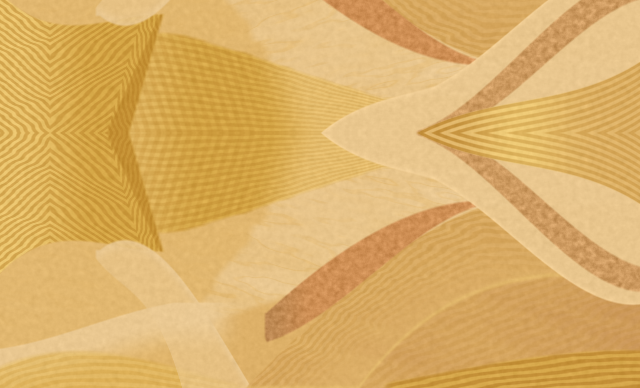
Reproduce this background procedurally as a WebGL 2 fragment shader.

```glsl
#version 300 es
precision highp float;
// Mirrored folds of golden gauze with cream veils, copper leaves and fine threads.
uniform vec2 u_resolution;
out vec4 fragColor;
const vec2 CANVAS = vec2(7.68, 4.64);
const float MIRROR = 1.59;
const vec3 CREAM = vec3(.92, .79, .58), HONEY = vec3(.88, .71, .42);
const vec3 TAN = vec3(.84, .65, .38), GOLD = vec3(.85, .67, .29);
const vec3 OCHRE = vec3(.71, .49, .14), STRAW = vec3(.94, .8, .47);
const vec3 COPPER = vec3(.81, .56, .33), BRONZE = vec3(.79, .58, .35);

float corner(vec2 cell, vec2 f, vec2 o) {
  vec2 k = cell + o;
  vec2 h = vec2(dot(k, vec2(127.1, 311.7)), dot(k, vec2(269.5, 183.3)));
  return dot(2. * fract(sin(h) * 43758.5) - 1., f - o);
}
float gradientNoise(vec2 p) {
  vec2 i = floor(p), f = fract(p), w = f * f * (3. - 2. * f), e = vec2(1, 0);
  return mix(mix(corner(i, f, e.yy), corner(i, f, e.xy), w.x),
             mix(corner(i, f, e.yx), corner(i, f, e.xx), w.x), w.y);
}
float fbm(vec2 p) {
  float sum = 0.;
  for (float gain = .5; gain > .05; gain *= .5, p = p * 2.03 + 7.1) sum += gain * gradientNoise(p);
  return sum;
}
// Cubic through four points, held flat past its ends.
float curve(float x, vec4 xs, vec4 ys) {
  x = clamp(x, xs.x, xs.w);
  vec3 s = (ys.yzw - ys.xyz) / (xs.yzw - xs.xyz);
  vec2 b = (s.yz - s.xy) / (xs.zw - xs.xy);
  float t = (b.y - b.x) / (xs.w - xs.x);
  return ys.x + (x - xs.x) * (s.x + (x - xs.y) * (b.x + (x - xs.z) * t));
}
float side(float d, float soft) { return smoothstep(-soft, soft, d); }
float band(float v, float low, float high) { return side(v - low, .02) * side(high - v, .02); }
float rim(float d, float width) { return exp(-d * d / (width * width)); }
float threads(float phase) { return smoothstep(-.8, .8, sin(6.28318 * phase)); }

// Honey gauze and pleated cloth on the left.
vec3 pleats(vec3 col, vec2 p, float wave) {
  col = mix(col, HONEY, .85 * side(5.1 - 1.3 * p.x - p.y + wave * .4, .1));
  float fan = curve(p.x, vec4(1.95, 2.6, 3.4, 4.6), vec4(1.2, 1.05, .8, .42));
  float dense = smoothstep(3.9, 3.2, p.x + .3 * p.y) * smoothstep(1.2, 2.5, p.x);
  vec3 cloth = mix(mix(STRAW, HONEY, .5), GOLD, dense);
  cloth = mix(cloth, OCHRE, threads(13. * p.y / fan + wave) * mix(.16, .3, dense));
  cloth = mix(cloth, OCHRE, .2 * threads(p.x * 8. + p.y * 2.5) * smoothstep(3.5, 2.8, p.x));
  col = mix(col, cloth, side(fan - p.y + wave * .1, .03));
  float hem = curve(p.x, vec4(0, .7, 1.3, 1.95), vec4(1.68, 1.3, 1.33, 1.42));
  float fold = 1.55 + .29 * p.y;
  float dark = band(p.x, 1.28 + .45 * p.y, fold);
  float zigzag = .75 * (.6 - abs(p.x - .6)) + 2.2 * max(p.x - 1.28 - .3 * p.y, 0.);
  vec3 pleat = mix(GOLD, STRAW, .85 * smoothstep(1.2, .2, p.x));
  pleat = mix(pleat, OCHRE, .5 * dark);
  pleat = mix(pleat, OCHRE, .46 * threads((p.y + zigzag) / .088 + wave * 2.));
  return mix(col, pleat, side(hem - p.y, .02) * side(fold - p.x, .03));
}
// Sheer cloth in the lower left corner.
vec3 sheers(vec3 col, vec2 p, float wave) {
  float sash = p.y - curve(p.x, vec4(0, .7, 1.4, 2.1), vec4(2.58, 2.42, 2.2, 2.03));
  vec3 cloth = mix(CREAM, HONEY, smoothstep(.2, .65, sash));
  col = mix(col, cloth, .9 * side(sash, .015) * side(2.7 - p.x, .25));
  float hem = p.y - curve(p.x, vec4(0, .8, 2, 3), vec4(2.8, 2.62, 2.78, 3.05));
  cloth = mix(GOLD, STRAW, .5 * threads(hem / .09 + p.x + wave));
  col = mix(col, cloth, .65 * side(hem, .04) * side(2.9 - p.x, .1));
  float right = curve(p.x, vec4(1.2, 1.95, 2.5, 3.05), vec4(1.4, 1.5, 2.2, 3.1));
  float left = curve(p.x, vec4(1.15, 1.4, 1.8, 2.2), vec4(1.5, 1.75, 2.15, 3.1));
  float veil = band(p.y, right, left) * band(p.x, 1.15, 3.05);
  return mix(col, CREAM, veil * (.55 + .35 * rim(p.y - right, .1)));
}
// Diagonal folds of tan cloth in the lower right.
vec3 folds(vec3 col, vec2 p, float wave) {
  float depth = p.y - curve(p.x, vec4(2.9, 3.5, 4.8, 5.8), vec4(3.1, 2.5, 1.4, .88));
  vec3 cloth = mix(HONEY, TAN, .55 + .9 * wave);
  cloth = mix(cloth, OCHRE, .22 * threads(depth / .1 + wave * 3.) * smoothstep(1.1, .2, depth));
  float arc = p.y - curve(p.x, vec4(4.3, 4.9, 5.6, 6.6), vec4(3.05, 2.4, 1.95, 1.7));
  vec3 shade = mix(TAN, BRONZE, smoothstep(5.5, 7.6, p.x) * .7 + wave);
  shade = mix(shade, OCHRE, .18 * threads((p.y + .45 * p.x) / .11 + wave * 2.));
  cloth = mix(cloth, shade, .8 * side(arc, .06));
  cloth = mix(cloth, STRAW, .4 * rim(arc, .03));
  float strip = p.y - curve(p.x, vec4(4.6, 5.8, 6.7, 7.68), vec4(3, 2.78, 2.65, 2.6));
  shade = mix(GOLD, OCHRE, .7 * threads(strip / .085 + wave));
  cloth = mix(cloth, shade, .85 * side(strip, .025) * side(p.x - 4.65, .08));
  return mix(col, cloth, side(depth, .02) * side(p.x - 2.95, .05));
}
// Copper leaf, pointed at the right and rounded at the left.
vec3 leaf(vec3 col, vec2 p, float grain) {
  float top = curve(p.x, vec4(3.2, 4, 4.8, 5.72), vec4(2.15, 1.5, 1.04, .81));
  float base = curve(p.x, vec4(3.2, 3.9, 4.8, 5.72), vec4(2.5, 2.13, 1.42, .88));
  float cap = 3.18 + 2. * pow(max(abs(p.y - 2.3) - .1, 0.), 2.) * step(2.2, p.y);
  vec3 skin = mix(COPPER, BRONZE * .9, smoothstep(3.8, 3.2, p.x) * .7) + .15 * grain;
  return mix(col, skin, band(p.y, top, base) * band(p.x, cap, 5.73));
}
// Crossing cream veil, its bronze ribbon and the threaded wedge.
vec3 crossing(vec3 col, vec2 p, float grain) {
  float veil = curve(p.x, vec4(3.85, 4.3, 4.7, 5.2), vec4(0, .28, .42, .55)) - p.y
             + curve(p.x, vec4(5.2, 5.8, 6.5, 7.68), vec4(0, .4, .98, 1.5));
  vec3 cloth = mix(CREAM, HONEY, .12) + .04 * rim(veil, .04);
  col = mix(col, cloth, .95 * side(veil, .015) * side(p.x - 3.85, .02));
  float high = curve(p.x, vec4(5, 6.1, 6.8, 7.68), vec4(0, .45, 1.05, 1.6));
  float low = curve(p.x, vec4(5, 5.7, 6.4, 7.68), vec4(.02, .45, 1.1, 1.9));
  float start = side(p.x - 5., .02);
  col = mix(col, BRONZE + .25 * grain, .88 * band(p.y, high, low) * start);
  float wedge = curve(p.x, vec4(5, 5.7, 6.5, 7.68), vec4(0, .26, .42, .85)) - p.y;
  cloth = mix(HONEY, STRAW, rim(p.x - 6.2, .6));
  cloth = mix(cloth, OCHRE, threads(wedge / .085) * mix(.7, .34, smoothstep(5.2, 6.3, p.x)));
  return mix(col, cloth, side(wedge, .015) * start);
}
void main() {
  vec2 p = gl_FragCoord.xy / u_resolution * CANVAS;
  p.y = abs(CANVAS.y - p.y - MIRROR);
  float wave = fbm(vec2(.6 * (p.x + p.y), 3. * p.y - .9 * p.x)), grain = fbm(p * 14.);
  vec3 col = mix(CREAM, HONEY, .25 + .9 * wave + .3 * rim(fract(wave * 5.) - .5, .12));
  col = mix(col, mix(HONEY, TAN, .3), side(p.y + .3 * p.x - 3., .06));
  col = folds(sheers(pleats(col, p, wave), p, wave), p, wave);
  col = crossing(leaf(col, p, grain), p, grain);
  fragColor = vec4(col + .08 * grain, 1);
}
```
